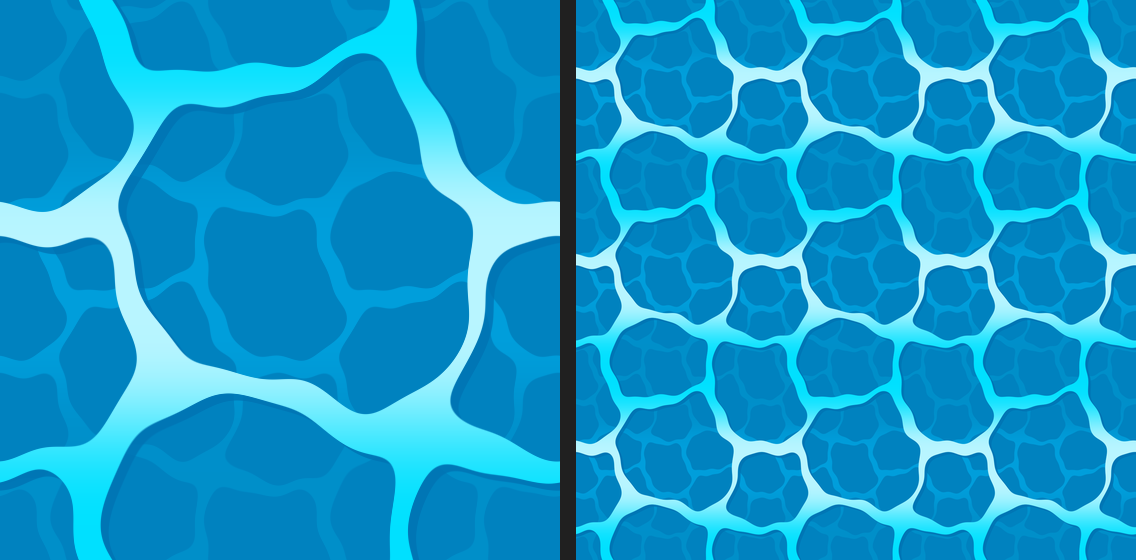
Left, the tile; right, the same tile 3 across and 3 down.
Reproduce this texture procedurally as a Shadertoy shader.

```glsl
const float TAU = 6.2831853;

const vec3 DEEP_WATER  = vec3(0.00, 0.51, 0.75);
const vec3 SHADOW      = vec3(0.00, 0.45, 0.70);
const vec3 FAINT_DIM   = vec3(0.00, 0.56, 0.79);
const vec3 FAINT_LIT   = vec3(0.00, 0.62, 0.86);
const vec3 BRIGHT_CYAN = vec3(0.00, 0.88, 1.00);
const vec3 PALE_CYAN   = vec3(0.72, 0.96, 1.00);

// Cell centre on a staggered, wrapping 2 by 2 lattice; z is the size weight
vec3 cellSeed(vec2 cell) {
    vec2 id = mod(cell, 2.0);
    float both = id.x * id.y;
    vec2 offset = vec2(-0.20 * id.x + 0.16 * id.y + 0.10 * both,
                       -0.20 + 0.34 * id.x - 0.06 * id.y + 0.10 * both);
    return vec3(cell + offset, 0.24 * id.y * (id.x - 0.5));
}

// Layered sines with whole-number frequencies, so the bending wraps
vec2 bend(vec2 uv) {
    vec2 slow = sin(TAU * (vec2(2.0, 3.0) * uv.yx + vec2(1.0, -1.0) * uv + vec2(0.15, 0.60)));
    vec2 fast = sin(TAU * (vec2(5.0, 6.0) * uv.yx + vec2(-2.0, 1.0) * uv + vec2(0.40, 0.10)));
    return uv + 0.017 * slow + 0.008 * fast;
}

// Rounded distance to the nearest cell border, in tile units
float borderDistance(vec2 uv, float roundness) {
    vec2 p = 2.0 * uv;
    vec2 base = floor(p + 0.5);
    vec3 home = vec3(0.0);
    float homePower = 1e3;
    for (int y = -2; y <= 2; y++)
    for (int x = -2; x <= 2; x++) {
        vec3 seed = cellSeed(base + vec2(x, y));
        vec2 away = p - seed.xy;
        float power = dot(away, away) - seed.z;
        if (power < homePower) {
            homePower = power;
            home = seed;
        }
    }

    // Exponential smooth minimum over the borders with all neighbours
    float sum = 0.0;
    for (int y = -2; y <= 2; y++)
    for (int x = -2; x <= 2; x++) {
        vec3 seed = cellSeed(base + vec2(x, y));
        float gap = length(seed.xy - home.xy);
        if (gap < 0.01) continue;
        vec2 away = p - seed.xy;
        float border = (dot(away, away) - seed.z - homePower) / (2.0 * gap);
        sum += exp(-border * roundness);
    }
    return -0.5 * log(sum) / roundness;
}

// Coverage of the light web with strands of uneven thickness
float lightWeb(vec2 uv, float halfWidth, float pixel) {
    float swell = sin(TAU * (uv.x + 2.0 * uv.y + 0.2))
                + sin(TAU * (3.0 * uv.x - uv.y + 0.7));
    float d = borderDistance(bend(uv), 15.0);
    return 1.0 - smoothstep(-pixel, pixel, d - halfWidth * (1.0 + 0.26 * swell));
}

// One at mid height, zero at the top and bottom edges
float midGlow(float y) {
    return smoothstep(0.0, 0.95, 0.5 - 0.5 * cos(TAU * y));
}

void mainImage(out vec4 fragColor, in vec2 fragCoord) {
    vec2 uv = fragCoord / iResolution.xy;
    float pixel = 0.7 / min(iResolution.x, iResolution.y);
    float glow = midGlow(uv.y);

    // Deep faint web at half size
    float faint = lightWeb(2.0 * uv - vec2(0.0, 0.09), 0.0195, 2.0 * pixel);
    vec3 color = mix(DEEP_WATER, mix(FAINT_DIM, FAINT_LIT, glow * glow * glow), faint);

    // Shadow cast down and to the right
    float shadow = lightWeb(uv - vec2(0.015, -0.013), 0.019, pixel);
    color = mix(color, SHADOW, 0.8 * shadow);

    // Surface web, pale in the middle
    float bright = lightWeb(uv, 0.0195, pixel);
    color = mix(color, mix(BRIGHT_CYAN, PALE_CYAN, glow), bright);

    fragColor = vec4(color, 1.0);
}
```
